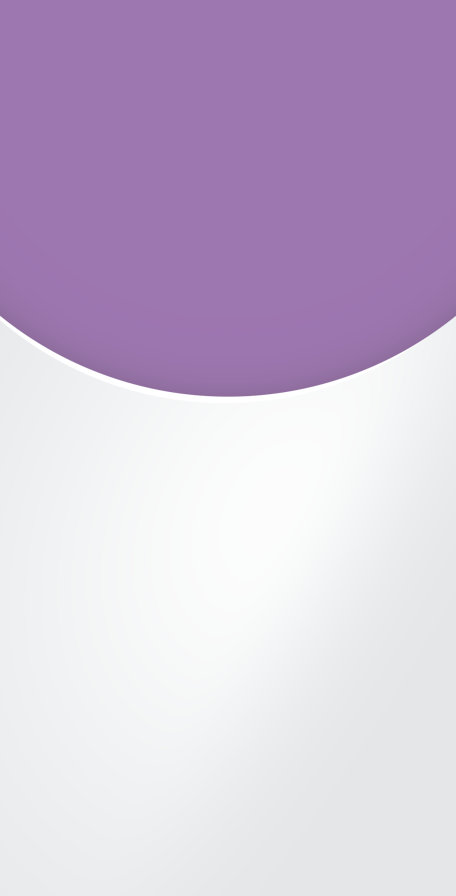
A Shadertoy shader for this background:

```glsl
// Lengths are in canvas heights; x is measured from the vertical centre line
const vec2 DISC_CENTER = vec2(0.0, 0.961);
const float DISC_RADIUS = 0.4037;
const vec2 RIM_CENTER = vec2(-0.004, 0.935);
const float RIM_RADIUS = 0.3849;
const float SHADE_WIDTH = 0.018;
const float SHADE_STRENGTH = 0.75;

const vec2 GLOW_CENTER = vec2(0.058, 0.427);
const vec2 GLOW_AXIS = vec2(0.486, 0.874);
const float GLOW_WIDTH_LEFT = 0.21;
const float GLOW_WIDTH_RIGHT = 0.085;
const float GLOW_LENGTH = 0.30;

const vec3 PURPLE = vec3(0.615, 0.465, 0.690);
const vec3 PURPLE_SHADE = vec3(0.535, 0.415, 0.590);
const vec3 SILVER = vec3(0.893, 0.900, 0.908);
const vec3 GLOW_WHITE = vec3(0.988, 0.990, 0.990);
const vec3 RIM_WHITE = vec3(1.0);

float circleDistance(vec2 p, vec2 center, float radius) {
    return length(p - center) - radius;
}

// Smooth coverage of the inside of a shape
float coverage(float dist, float pixel) {
    return 1.0 - smoothstep(-0.75 * pixel, 0.75 * pixel, dist);
}

// Slanted light with a soft left side and a steeper right side
float slantedGlow(vec2 p) {
    vec2 offset = p - GLOW_CENTER;
    float along = dot(offset, GLOW_AXIS) / GLOW_LENGTH;
    float across = dot(offset, vec2(GLOW_AXIS.y, -GLOW_AXIS.x));
    across /= across < 0.0 ? GLOW_WIDTH_LEFT : GLOW_WIDTH_RIGHT;
    return exp(-0.5 * (along * along + across * across));
}

void mainImage(out vec4 fragColor, in vec2 fragCoord) {
    float pixel = 1.0 / iResolution.y;
    vec2 p = (fragCoord - vec2(0.5 * iResolution.x, 0.0)) * pixel;

    // Silver ground
    vec3 color = mix(SILVER, GLOW_WHITE, slantedGlow(p));

    // White crescent below the disc
    float rim = circleDistance(p, RIM_CENTER, RIM_RADIUS);
    color = mix(color, RIM_WHITE, coverage(rim, pixel));

    // Purple disc, filled up to the top and darkened along its edge
    float disc = circleDistance(vec2(p.x, min(p.y, DISC_CENTER.y)), DISC_CENTER, DISC_RADIUS);
    float shade = SHADE_STRENGTH * exp(min(disc, 0.0) / SHADE_WIDTH);
    vec3 discColor = mix(PURPLE, PURPLE_SHADE, shade);
    color = mix(color, discColor, coverage(disc, pixel));

    fragColor = vec4(color, 1.0);
}
```
